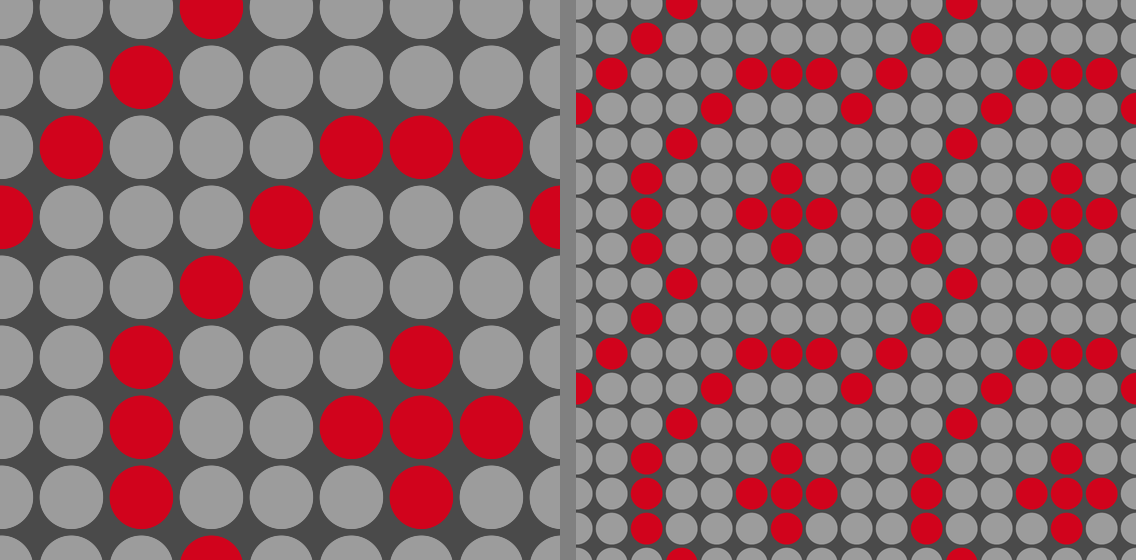
Left, the tile; right, the same tile 2 across and 2 down.
This pattern is drawn by a WebGL 2 fragment shader. Its source:

```glsl
#version 300 es
precision highp float;

#define DOTS 8.0
#define RADIUS 0.4545
#define OFFSET vec2(0.02, 0.104)
#define GROUND vec3(0.29, 0.29, 0.29)
#define DOT_GREY vec3(0.61, 0.61, 0.61)
#define DOT_RED vec3(0.82, 0.01, 0.11)

uniform vec2 u_resolution;
out vec4 fragColor;

// 1 when the cell lies on the straight run of dots from start to end
float onRun(vec2 cell, vec2 start, vec2 end) {
  vec2 run = end - start;
  vec2 rel = cell - start;
  float along = clamp(dot(rel, run) / dot(run, run), 0.0, 1.0);
  return step(length(rel - along * run), 0.25);
}

// Strokes of red dots, with columns from the left and rows from the top
float redMask(vec2 cell) {
  float diagonals = max(onRun(cell, vec2(0.0, 3.0), vec2(3.0, 0.0)),
                        onRun(cell, vec2(2.0, 5.0), vec2(4.0, 3.0)));
  float bars = max(onRun(cell, vec2(2.0, 5.0), vec2(2.0, 7.0)),
                   onRun(cell, vec2(5.0, 2.0), vec2(7.0, 2.0)));
  vec2 fromCross = abs(cell - vec2(6.0));
  float cross = step(fromCross.x + fromCross.y, 1.5);
  return max(max(diagonals, bars), cross);
}

void main() {
  vec2 uv = gl_FragCoord.xy / u_resolution;
  vec2 grid = vec2(uv.x, 1.0 - uv.y) * DOTS - OFFSET;

  // Nearest dot, its index wrapped at the canvas edges
  vec2 nearest = floor(grid + 0.5);
  vec2 cell = mod(nearest, DOTS);

  // Smooth disc on the flat ground
  float pixel = DOTS / min(u_resolution.x, u_resolution.y);
  float edge = length(grid - nearest) - RADIUS;
  float disc = 1.0 - smoothstep(-0.5 * pixel, 0.5 * pixel, edge);

  vec3 dotColor = mix(DOT_GREY, DOT_RED, redMask(cell));
  fragColor = vec4(mix(GROUND, dotColor, disc), 1.0);
}
```
